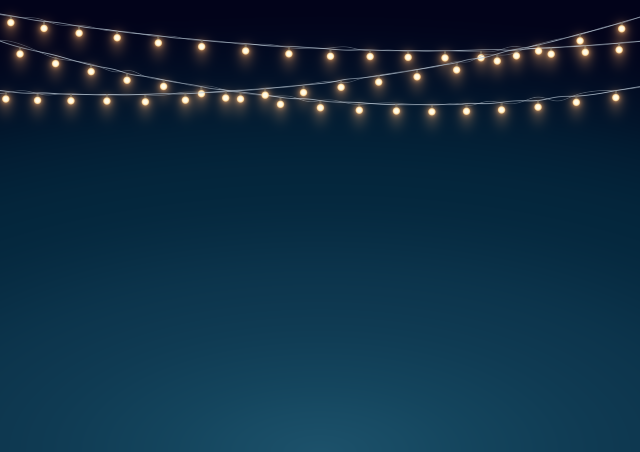
Reproduce this background procedurally as a Shadertoy shader.

```glsl
// Three drooping strings of warm bulbs under a deep blue night gradient.

const float PI = 3.14159265;
const int BULBS = 17;
const float BULB_RADIUS = 0.0056;
const float BULB_DROP = 0.0108;
const vec3 WIRE_COLOR = vec3(0.60, 0.65, 0.70);
const vec3 SOCKET_COLOR = vec3(0.48, 0.44, 0.38);
const vec3 BULB_EDGE = vec3(0.98, 0.82, 0.55);
const vec3 BULB_CORE = vec3(1.0, 0.98, 0.90);
const vec3 GLOW_COLOR = vec3(0.78, 0.52, 0.25);

float hash(vec2 p) {
    vec3 q = fract(p.xyx * vec3(0.1031, 0.1030, 0.0973));
    q += dot(q, q.yzx + 33.33);
    return fract((q.x + q.y) * q.z);
}

float noise(float x, float seed) {
    float cell = floor(x);
    return mix(hash(vec2(cell, seed)), hash(vec2(cell + 1.0, seed)), smoothstep(0.0, 1.0, x - cell));
}

// Cubic sag: depth below the top edge, in canvas widths.
float sagDepth(float x, vec4 sag) {
    return sag.x + x * (sag.y + x * (sag.z + x * sag.w));
}

float sagSlope(float x, vec4 sag) {
    return sag.y + x * (2.0 * sag.z + x * 3.0 * sag.w);
}

// Even spacing, loosened by a short sine series.
float bulbX(float t, vec2 span, vec4 drift) {
    return mix(span.x, span.y, t) + dot(drift, sin(PI * t * vec4(1.0, 2.0, 3.0, 4.0)));
}

float lineMask(float dist, float halfWidth, float pixel) {
    return 1.0 - smoothstep(-0.5 * pixel, 0.7 * pixel, abs(dist) - halfWidth);
}

vec3 nightSky(vec2 fromBase) {
    float r = length(fromBase);
    vec3 c = mix(vec3(0.120, 0.330, 0.430), vec3(0.082, 0.278, 0.374), smoothstep(-0.08, 0.18, r));
    c = mix(c, vec3(0.054, 0.218, 0.312), smoothstep(0.08, 0.36, r));
    c = mix(c, vec3(0.015, 0.150, 0.236), smoothstep(0.30, 0.62, r));
    c = mix(c, vec3(0.006, 0.090, 0.176), smoothstep(0.58, 0.84, r));
    return mix(c, vec3(0.006, 0.010, 0.100), smoothstep(0.72, 1.0, r));
}

// Two thin strands that twist around the sagging line.
vec3 drawWire(vec3 color, vec2 p, vec4 sag, float seed, float pixel) {
    float dist = (p.y - sagDepth(p.x, sag)) / sqrt(1.0 + pow(sagSlope(p.x, sag), 2.0));
    float spread = 0.0008 + 0.0042 * pow(noise(p.x * 15.0, seed), 3.0);
    float twist = spread * sin(p.x * 75.0 + 6.0 * noise(p.x * 9.0, seed + 5.0));
    float shine = 0.65 + 0.35 * noise(p.x * 60.0, seed + 9.0);
    color = mix(color, WIRE_COLOR, 0.55 * shine * lineMask(dist - twist, 0.0004, pixel));
    return mix(color, WIRE_COLOR * 1.15, 0.85 * shine * lineMask(dist + 0.3 * twist, 0.0006, pixel));
}

vec3 drawBulb(vec3 color, vec2 p, vec2 anchor, float drop, float pixel) {
    vec2 q = p - anchor - vec2(0.0, drop);
    float d = length(q);

    // Close halo and a soft pool of light beneath
    float halo = 0.62 * exp(-max(d - BULB_RADIUS, 0.0) / 0.0048);
    vec2 below = (q - vec2(0.0, 0.013)) / vec2(0.014, 0.017);
    float pool = 0.16 * exp(-dot(below, below));
    color += GLOW_COLOR * (halo + pool) * (1.0 - color);

    // Socket joining wire and glass
    vec2 box = abs(q + vec2(0.0, 0.0075)) - vec2(0.0016, 0.0028);
    float socket = 1.0 - smoothstep(-0.5 * pixel, 0.5 * pixel, max(box.x, box.y));
    color = mix(color, SOCKET_COLOR, 0.8 * socket);

    // Glass
    vec3 glass = mix(BULB_CORE, BULB_EDGE, smoothstep(0.45, 1.05, d / BULB_RADIUS));
    float mask = 1.0 - smoothstep(-0.7 * pixel, 0.7 * pixel, d - BULB_RADIUS);
    return mix(color, glass, mask);
}

vec3 drawString(vec3 color, vec2 p, vec4 sag, vec2 span, vec4 drift, float seed, float pixel) {
    color = drawWire(color, p, sag, seed, pixel);
    for (int i = 0; i < BULBS; i++) {
        float x = bulbX(float(i) / float(BULBS - 1), span, drift);
        float drop = BULB_DROP + 0.002 * (hash(vec2(float(i), seed)) - 0.5);
        color = drawBulb(color, p, vec2(x, sagDepth(x, sag)), drop, pixel);
    }
    return color;
}

void mainImage(out vec4 fragColor, in vec2 fragCoord) {
    float pixel = 1.0 / iResolution.x;
    vec2 uv = fragCoord / iResolution.xy;
    // Canvas widths, measured down from the top left
    vec2 p = vec2(fragCoord.x, iResolution.y - fragCoord.y) * pixel;

    vec3 color = nightSky(vec2((uv.x - 0.5) * 0.65, uv.y));

    color = drawString(color, p, vec4(0.0221, 0.1654, -0.1113, -0.0117), vec2(0.0169, 0.9674),
                       vec4(0.0173, -0.0145, -0.0069, -0.0021), 3.0, pixel);
    color = drawString(color, p, vec4(0.0638, 0.2914, -0.1992, -0.0205), vec2(0.0313, 0.9622),
                       vec4(-0.0012, -0.0039, -0.0051, 0.0027), 17.0, pixel);
    color = drawString(color, p, vec4(0.1426, 0.0599, -0.1641, -0.0117), vec2(0.0091, 0.9714),
                       vec4(-0.0221, -0.0026, -0.0061, -0.0026), 29.0, pixel);

    fragColor = vec4(clamp(color, 0.0, 1.0), 1.0);
}
```
